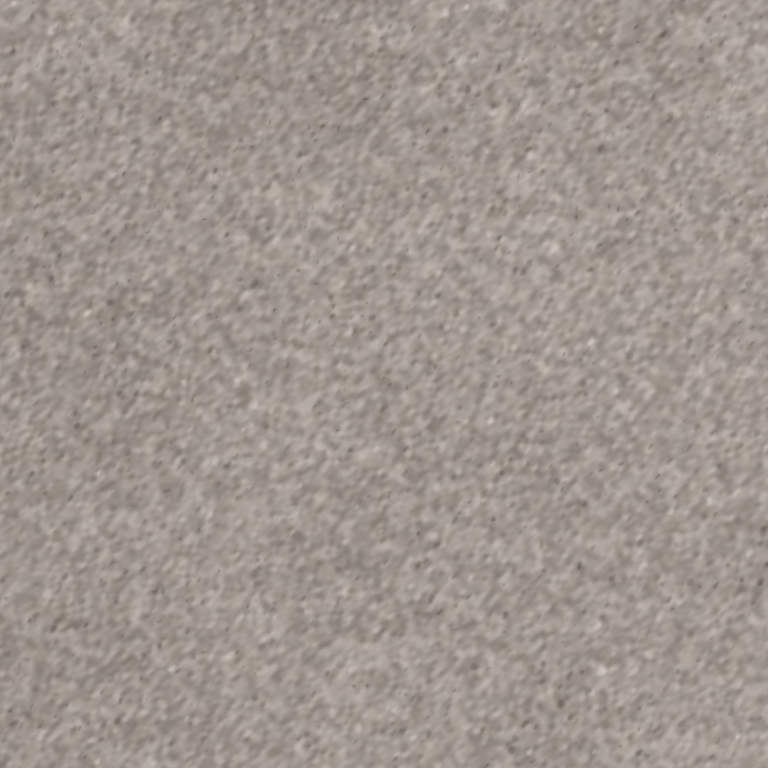
Write a WebGL 2 fragment shader that draws this texture.

```glsl
#version 300 es
precision highp float;

uniform vec2 u_resolution;
out vec4 fragColor;

#define BASE_COLOR vec3(0.628, 0.589, 0.563)
#define GRAIN_ANGLE 0.9
#define GRAIN_FREQ vec2(92.0, 136.0)
#define GRAIN_CONTRAST 0.135
#define FINE_CONTRAST 0.105
#define LIGHT_CELLS 45.0
#define LIGHT_AMOUNT 0.085
#define DARK_CELLS 62.0
#define DARK_AMOUNT 0.10
#define SPECK_SHARE 0.22
#define CLOUD_CONTRAST 0.035
#define SIDE_SHADE 0.022

float hash(vec2 p) {
    return fract(sin(dot(p, vec2(127.1, 311.7))) * 43758.5453);
}

// Smooth value noise, centred on zero
float noise(vec2 p) {
    vec2 cell = floor(p);
    vec2 f = fract(p);
    f = f * f * (3.0 - 2.0 * f);
    float low = mix(hash(cell), hash(cell + vec2(1.0, 0.0)), f.x);
    float high = mix(hash(cell + vec2(0.0, 1.0)), hash(cell + vec2(1.0, 1.0)), f.x);
    return mix(low, high, f.y) - 0.5;
}

// Coordinates whose x axis points along the given angle
vec2 alongAngle(vec2 p, float angle) {
    float c = cos(angle), s = sin(angle);
    return vec2(c * p.x + s * p.y, c * p.y - s * p.x);
}

// Soft elongated specks in some of the cells
float specks(vec2 p, float seed) {
    vec2 cell = floor(p);
    float cover = 0.0;
    for (int y = -1; y <= 1; y++) {
        for (int x = -1; x <= 1; x++) {
            vec2 id = cell + vec2(x, y);
            vec2 key = id + seed;
            vec2 centre = id + vec2(hash(key + 3.7), hash(key + 8.3));
            float radius = mix(0.22, 0.46, hash(key + 15.1));
            float dist = length((p - centre) * vec2(0.8, 1.25)) / radius;
            float present = step(hash(key), SPECK_SHARE);
            float strength = mix(0.5, 1.0, hash(key + 21.9));
            cover = max(cover, present * strength * (1.0 - smoothstep(0.2, 1.0, dist)));
        }
    }
    return cover;
}

void main() {
    vec2 uv = gl_FragCoord.xy / min(u_resolution.x, u_resolution.y);
    vec2 p = alongAngle(uv, GRAIN_ANGLE);

    // Two slanted grain layers, slightly turned against each other
    float tone = GRAIN_CONTRAST * noise(p * GRAIN_FREQ);
    vec2 turned = alongAngle(uv, GRAIN_ANGLE - 0.35);
    tone += FINE_CONTRAST * noise(turned * GRAIN_FREQ * 1.25 + 37.3);

    // Scattered light and dark specks with uneven outlines
    vec2 warp = 0.004 * vec2(noise(p * 150.0 + 5.2), noise(p * 150.0 + 61.7));
    tone += LIGHT_AMOUNT * specks((p + warp) * LIGHT_CELLS, 11.0);
    tone -= DARK_AMOUNT * specks((p + warp) * DARK_CELLS, 47.0);

    // Broad uneven light
    tone += CLOUD_CONTRAST * noise(uv * 7.0 + 13.0);
    tone += SIDE_SHADE * (uv.x - 0.5);

    // Faint warm and cool drift between grains
    float warmth = 0.012 * noise(p * 60.0 + 90.0);
    fragColor = vec4(BASE_COLOR + tone + warmth * vec3(1.0, 0.0, -1.0), 1.0);
}
```
